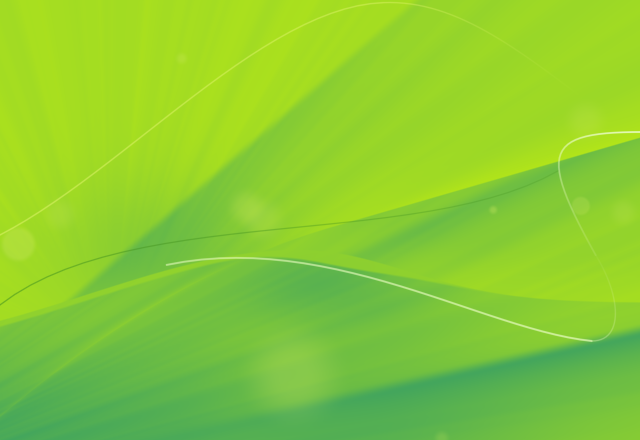
A Shadertoy shader for this background:

```glsl
// Lime green backdrop of folded light rays, a flowing ribbon, thin curves and soft orbs.

float hash(float n) {
    n = fract(n * 0.1031);
    n *= n + 33.33;
    return fract(n * (n + n));
}

float noise(float x) {
    float cell = floor(x), f = fract(x);
    return mix(hash(cell), hash(cell + 1.0), f * f * (3.0 - 2.0 * f));
}

// Streaks fanning out from a point, centred on zero
float rays(vec2 p, vec2 origin, float density) {
    vec2 d = p - origin;
    float a = atan(d.y, d.x) * density + 80.0;
    float streak = 0.6 * noise(a) + 0.4 * noise(a * 2.7) - 0.5;
    return streak * smoothstep(0.08, 0.5, length(d));
}

float bump(vec2 p, vec2 centre, vec2 size) {
    vec2 d = (p - centre) / size;
    return exp(-dot(d, d));
}

// Top edge of the ribbon
float ribbonEdge(float x) {
    float d = x - 0.682;
    return d < 0.0 ? 0.182 + 0.25 * exp(-d * d / 0.45) : 0.312 + 0.12 * exp(-d * d / 0.1156);
}

// Long sweep rising from the lower left
float sweepEdge(float x) {
    float d = x - 0.758, bend = min(d, 0.0);
    return 0.485 + 0.29 * d - 0.369 * bend * bend;
}

vec2 bezier(vec2 a, vec2 b, vec2 c, vec2 d, float t) {
    float s = 1.0 - t;
    return s * s * s * a + 3.0 * s * t * (s * b + t * c) + t * t * t * d;
}

// Thin curve whose opacity runs from fade.x to fade.y
float curve(vec2 p, vec2 a, vec2 b, vec2 c, vec2 d, float width, vec2 fade) {
    float nearest = 9.0, along = 0.0;
    vec2 from = a;
    for (int i = 1; i <= 28; i++) {
        float t = float(i) / 28.0;
        vec2 to = bezier(a, b, c, d, t), v = to - from;
        float h = clamp(dot(p - from, v) / dot(v, v), 0.0, 1.0);
        float dist = length(p - from - v * h);
        if (dist < nearest) {
            nearest = dist;
            along = t + (h - 1.0) / 28.0;
        }
        from = to;
    }
    float px = 1.0 / iResolution.y;
    return (1.0 - smoothstep(width - 0.5 * px, width + px, nearest)) * mix(fade.x, fade.y, along);
}

void mainImage(out vec4 fragColor, in vec2 fragCoord) {
    vec2 p = fragCoord / iResolution.y;
    float px = 1.0 / iResolution.y;
    float ribbon = p.y - ribbonEdge(p.x);
    float sweep = p.y - sweepEdge(p.x);

    // Upper field with its diagonal fold; depth 0 is lime, 1 is deep green
    float fold = (0.508 + 0.866 * (p.x - 0.379) - p.y) * 0.756;
    float foldSide = smoothstep(-0.012, 0.012, fold);
    float upper = 0.03 + 0.32 * bump(p, vec2(0.36, 0.43), vec2(0.24, 0.16));
    upper += foldSide * (0.06 + 0.36 * exp(-max(fold, 0.0) / 0.16) * (1.0 - 0.5 * smoothstep(0.6, 1.0, p.y)));
    upper += 0.13 * rays(p, vec2(0.25, 0.2), 22.0);
    upper -= 0.2 * exp(-abs(sweep) / 0.05) * smoothstep(0.55, 0.9, p.x);

    // Shaded pocket between sweep and ribbon
    float crease = p.y - 0.43 - 0.455 * (p.x - 0.833);
    float pocket = mix(0.1 + 0.6 * exp(min(crease, 0.0) / 0.14), 0.38, smoothstep(-0.015, 0.03, crease));
    pocket += 0.14 * rays(p, vec2(-0.6, -0.4), 55.0);
    pocket -= 0.08 * smoothstep(0.12, 0.0, ribbon);

    // Lower field and its dark wedge
    float lower = 0.5 + 0.5 * (1.0 - p.x / 1.6) * smoothstep(0.3, 0.0, p.y);
    lower -= 0.22 * smoothstep(0.85, 1.4, p.x);
    lower += 0.34 * bump(p, vec2(0.74, 0.35), vec2(0.2, 0.09));
    lower += 0.16 * rays(p, vec2(-0.6, -0.22), 48.0);
    lower += 0.07 * smoothstep(px, -px, sweep) * smoothstep(0.6, 0.4, p.x);
    lower -= 0.16 * exp(-abs(sweep) / 0.007) * smoothstep(0.65, 0.4, p.x);
    float wedge = 0.242 + 0.225 * (p.x - 1.4545) - p.y;
    float wedgeShade = exp(-max(wedge, 0.0) / 0.11) * smoothstep(-0.025, 0.008, wedge);
    lower = mix(lower, 1.13, wedgeShade * smoothstep(0.25, 0.95, p.x));

    // Bright band hanging under the ribbon edge
    float thick = 0.012 * smoothstep(0.7, 0.35, p.x) + 0.028 * exp(-pow((p.x - 0.78) / 0.17, 2.0));
    float band = smoothstep(-thick - 2.0 * px, -thick + px, ribbon);
    lower = mix(lower, 0.2, band * 0.8 * smoothstep(1.2, 1.0, p.x));

    float depth = mix(pocket, upper, smoothstep(-px, px, sweep));
    depth = mix(lower, depth, smoothstep(-px, px, ribbon));
    vec3 col = vec3(0.66, 0.875, 0.12) + depth * vec3(-0.36, -0.205, 0.22);

    // Soft orbs: centre, radius, strength
    vec4 orbs[11] = vec4[11](
        vec4(0.042, 0.445, 0.040, 0.36), vec4(0.136, 0.513, 0.044, 0.22), vec4(0.560, 0.528, 0.048, 0.28),
        vec4(0.598, 0.502, 0.056, 0.24), vec4(0.413, 0.867, 0.016, 0.30), vec4(0.667, 0.148, 0.125, 0.30),
        vec4(1.331, 0.725, 0.052, 0.22), vec4(1.320, 0.532, 0.022, 0.26), vec4(1.417, 0.517, 0.036, 0.20),
        vec4(1.121, 0.523, 0.012, 0.36), vec4(1.004, 0.004, 0.020, 0.20));
    for (int i = 0; i < 11; i++) {
        float r = length(p - orbs[i].xy) / orbs[i].z;
        float softness = i == 0 || i == 7 ? 0.75 : 0.2;
        col = mix(col, vec3(0.78, 0.90, 0.36), orbs[i].w * smoothstep(1.1, softness, r));
    }

    // Thin curves: yellow arc, dark thread, white wave and hook
    float arc = curve(p, vec2(0.0, 0.466), vec2(0.28, 0.61), vec2(0.60, 0.985), vec2(0.871, 0.994), 0.0011, vec2(0.6, 0.5));
    arc = max(arc, curve(p, vec2(0.871, 0.994), vec2(1.02, 1.0), vec2(1.15, 0.91), vec2(1.32, 0.78), 0.001, vec2(0.5, 0.0)));
    col = mix(col, vec3(0.86, 0.95, 0.40), arc);
    float thread = curve(p, vec2(0.0, 0.307), vec2(0.3, 0.54), vec2(0.95, 0.43), vec2(1.269, 0.612), 0.0009, vec2(0.6, 0.25));
    col = mix(col, vec3(0.27, 0.58, 0.12), thread);
    float wave = curve(p, vec2(0.379, 0.398), vec2(0.75, 0.475), vec2(1.1, 0.25), vec2(1.345, 0.225), 0.0016, vec2(0.6, 0.75));
    wave = max(wave, curve(p, vec2(1.345, 0.225), vec2(1.42, 0.225), vec2(1.41, 0.33), vec2(1.354, 0.42), 0.001, vec2(0.4, 0.05)));
    wave = max(wave, curve(p, vec2(1.354, 0.42), vec2(1.22, 0.66), vec2(1.24, 0.70), vec2(1.46, 0.70), 0.0014, vec2(0.15, 1.0)));
    col = mix(col, vec3(0.90, 0.98, 0.74), wave);

    fragColor = vec4(clamp(col, 0.0, 1.0), 1.0);
}
```
